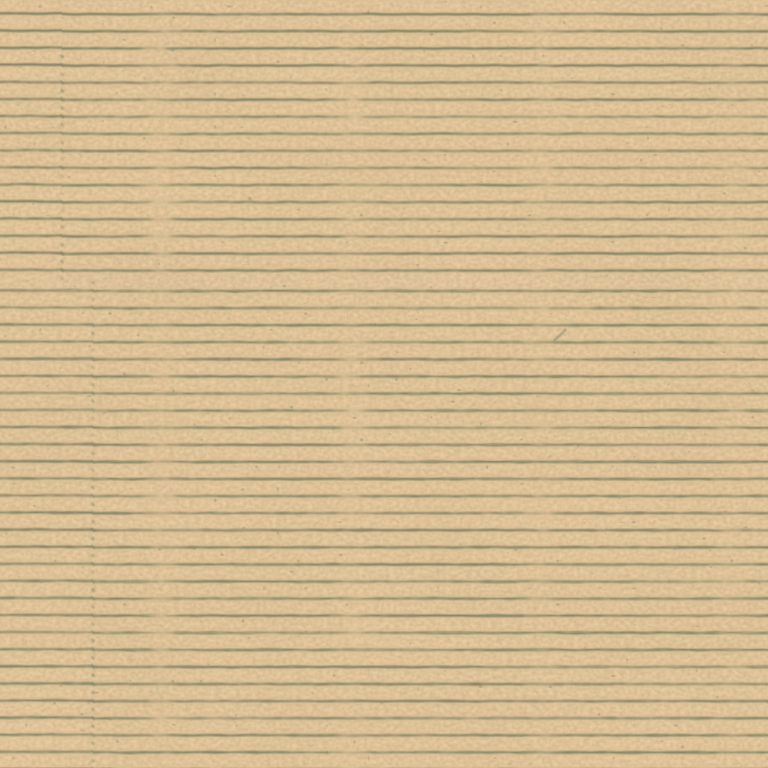
Reproduce this texture procedurally as a Shadertoy shader.

```glsl
// Ruled tan paper: 44 thin grey-green lines, with one slip in their spacing.
// Gradient noise grains the paper, bends the rules and wears gaps in them;
// a stepped, dotted seam runs down the left side.

const float PITCH = 0.02225;      // distance between rules
const float FIRST_RULE = 0.0185;  // first rule, measured from the top
const float SLIP_AT = 0.366;      // depth where the spacing slips
const float SLIP = 0.0044;        // extra gap at the slip

const vec3 PAPER_DARK = vec3(0.815, 0.715, 0.545);
const vec3 PAPER_LIGHT = vec3(0.915, 0.795, 0.630);
const vec3 HALO = vec3(0.835, 0.735, 0.565);
const vec3 INK = vec3(0.515, 0.520, 0.400);

vec2 hashGradient(vec2 cell) {
    vec3 q = fract(cell.xyx * vec3(0.1031, 0.1030, 0.0973));
    q += dot(q, q.yzx + 33.33);
    float angle = 6.28319 * fract((q.x + q.y) * q.z);
    return vec2(cos(angle), sin(angle));
}

// Gradient noise, roughly -0.7 to 0.7
float gradientNoise(vec2 p) {
    vec2 i = floor(p), f = p - i;
    vec2 u = f * f * f * (f * (f * 6.0 - 15.0) + 10.0);
    vec2 e = vec2(0.0, 1.0);
    float a = dot(hashGradient(i), f);
    float b = dot(hashGradient(i + e.yx), f - e.yx);
    float c = dot(hashGradient(i + e.xy), f - e.xy);
    float d = dot(hashGradient(i + e.yy), f - e.yy);
    return mix(mix(a, b, u.x), mix(c, d, u.x), u.y);
}

// Soft band of given half width around zero distance
float softBand(float dist, float halfWidth, float softness) {
    return 1.0 - smoothstep(halfWidth - softness, halfWidth + softness, abs(dist));
}

float segmentDistance(vec2 p, vec2 a, vec2 b) {
    vec2 ab = b - a;
    return length(p - a - ab * clamp(dot(p - a, ab) / dot(ab, ab), 0.0, 1.0));
}

// Columns where the rules are rubbed thin, evenly set across the sheet
float columnWear(float x, float row) {
    float wear = 0.0;
    for (int i = 0; i < 4; i++) {
        float k = float(i);
        float shift = 0.012 * gradientNoise(vec2(row * 0.73, k * 5.3));
        float d = (x - 0.21 - 0.247 * k - shift) / 0.018;
        float amount = 0.45 + 0.7 * gradientNoise(vec2(row * 0.41 + 3.7, k * 9.1 + 0.5));
        wear += max(amount, 0.0) * exp(-d * d) / (1.0 + 0.35 * k);
    }
    return wear;
}

// Ink left on a rule: long worn stretches, then small broken flecks
float ruleStrength(float x, float row) {
    float stretch = gradientNoise(vec2(x * 5.0, row * 3.37 + 0.4));
    float fleck = gradientNoise(vec2(x * 75.0, row * 7.71 + 0.3));
    float rowTone = gradientNoise(vec2(row * 0.617, 8.5));
    float ink = 0.84 + 0.45 * stretch + 0.35 * fleck + 0.25 * rowTone;
    return clamp(ink - columnWear(x, row), 0.08, 1.0);
}

vec3 paperColor(vec2 p) {
    float grain = gradientNoise(p * vec2(150.0, 190.0));
    grain += 0.6 * gradientNoise(p * vec2(230.0, 245.0) + 17.3);
    float cloud = gradientNoise(p * 7.0 + 4.2);
    return mix(PAPER_DARK, PAPER_LIGHT, clamp(0.58 + 0.62 * grain + 0.14 * cloud, 0.0, 1.0));
}

void mainImage(out vec4 fragColor, in vec2 fragCoord) {
    vec2 p = fragCoord / iResolution.xy;
    float pixel = 1.0 / min(iResolution.x, iResolution.y);
    float depth = 1.0 - p.y;
    float belowSlip = step(SLIP_AT, depth);
    float seamX = mix(0.081, 0.121, belowSlip);

    // Rules, nudged sideways of the seam and slightly wavy
    float nudge = 0.0008 * step(p.x, seamX);
    float wave = 0.0011 * gradientNoise(vec2(p.x * 38.0, floor(depth / PITCH) * 2.7 + 0.6));
    float y = depth - FIRST_RULE - SLIP * belowSlip + nudge + wave;
    float row = floor(y / PITCH + 0.5);
    float ruleDistance = y - row * PITCH;
    float strength = ruleStrength(p.x, row);
    float rule = softBand(ruleDistance, 0.0017, 0.0014 + 0.4 * pixel) * strength;

    vec3 color = paperColor(p);
    color = mix(color, HALO, 0.45 * softBand(ruleDistance, 0.0045, 0.003));
    color = mix(color, INK, 0.92 * rule);

    // Seam: a column of dots, two to a row
    float dotDistance = (abs(fract(y / PITCH * 2.0 + 0.5) - 0.5) - 0.0) * PITCH * 0.5;
    float seamWear = 0.55 + 0.7 * gradientNoise(vec2(depth * 55.0, 2.4));
    float seam = softBand(p.x - seamX, 0.0022, 0.0015 + 0.5 * pixel)
               * softBand(dotDistance, 0.0022, 0.0015 + 0.5 * pixel);
    color = mix(color, INK, 0.75 * seam * clamp(seamWear, 0.0, 1.0) * step(0.07, depth));

    // Sparse dark specks and one short slanting scuff
    float speck = smoothstep(0.42, 0.62, gradientNoise(p * vec2(110.0, 140.0) + 61.7));
    float scuff = softBand(segmentDistance(p, vec2(0.722, 0.557), vec2(0.736, 0.570)),
                           0.0016, 0.0014 + 0.4 * pixel);
    color = mix(color, INK, max(0.35 * speck, 0.55 * scuff));

    fragColor = vec4(color, 1.0);
}
```
